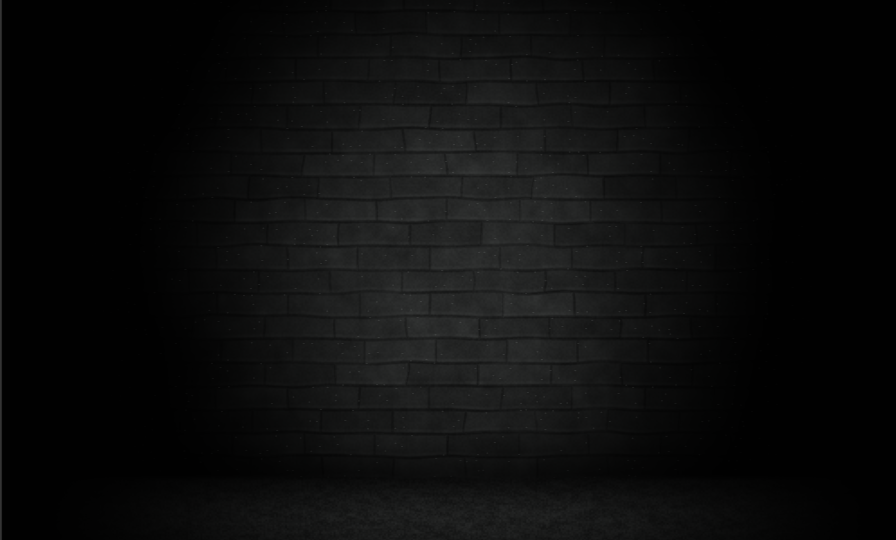
Write a WebGL 1 fragment shader that draws this background.

```glsl
precision highp float;
// A dark brick wall under a soft central glow, above a dim rough floor.
uniform vec2 u_resolution;

float hash(vec2 p) {
  return fract(sin(dot(p, vec2(127.1, 311.7))) * 43758.5453);
}

float noise(vec2 p) {
  vec2 i = floor(p), f = fract(p);
  f = f * f * (3.0 - 2.0 * f);
  return mix(mix(hash(i), hash(i + vec2(1.0, 0.0)), f.x),
             mix(hash(i + vec2(0.0, 1.0)), hash(i + vec2(1.0, 1.0)), f.x), f.y);
}

float fbm(vec2 p) {
  float sum = 0.0, amp = 0.5;
  for (int i = 0; i < 4; i++) {
    sum += amp * noise(p);
    p = p * 2.03 + 17.3;
    amp *= 0.5;
  }
  return sum;
}

// Relief of the wall: about 1 on a brick, lower in the joints.
float brickWall(vec2 p) {
  vec2 size = vec2(0.132, 0.0434);
  p += 0.007 * (vec2(noise(p * 25.0 + 9.0), noise(p * vec2(14.0, 24.0))) - 0.5);
  float y = (p.y - 0.154) / size.y;
  float row = floor(y);
  float x = p.x / size.x + 0.5 * mod(row, 2.0) + 0.35 * hash(vec2(row, 3.0));
  vec2 brick = vec2(floor(x), row);
  vec2 cell = vec2(fract(x), fract(y));
  vec2 edge = min(cell, 1.0 - cell) * size;

  float wear = 0.4 + 0.6 * noise(p * 18.0 + 40.0);
  float bed = 1.0 - smoothstep(0.0005, 0.0045, edge.y);
  float joint = 1.0 - smoothstep(0.0005, 0.004, edge.x);
  float ledge = smoothstep(0.05, 0.13, cell.y) * (1.0 - smoothstep(0.13, 0.26, cell.y));
  float tone = 0.88 + 0.24 * hash(brick);
  return tone * (1.0 - wear * max(0.42 * bed, 0.34 * joint)) + 0.2 * ledge * wear;
}

// Small pale flecks scattered one to a cell.
float flecks(vec2 p) {
  vec2 q = p * 65.0, id = floor(q);
  vec2 spot = 0.2 + 0.6 * vec2(hash(id), hash(id + 31.0));
  float d = length((fract(q) - spot) * vec2(0.7, 1.2));
  return step(0.8, hash(id + 57.0)) * (1.0 - smoothstep(0.03, 0.14, d));
}

void main() {
  vec2 p = gl_FragCoord.xy / u_resolution.y;
  p.x -= 0.5 * u_resolution.x / u_resolution.y;
  float grain = noise(p * 300.0) - 0.5;

  // Wall, lit by a broad oval glow
  float reach = length((p - vec2(0.02, 0.52)) * vec2(1.0, 0.86));
  reach += 0.06 * (fbm(p * 6.0) - 0.5);
  float glow = 1.0 - smoothstep(0.06, 0.61, reach);
  float surface = brickWall(p) * (0.8 + 0.4 * fbm(p * 38.0)) + 0.14 * grain;
  float wall = 0.158 * glow * surface;
  wall += 0.07 * flecks(p) * (1.0 - smoothstep(0.3, 0.72, reach));
  wall *= 0.55 + 0.45 * smoothstep(0.11, 0.2, p.y);

  // Floor, wide and brightest near its middle
  float spread = 1.0 - smoothstep(0.05, 0.8, abs(p.x - 0.02));
  float depth = smoothstep(0.125, 0.045, p.y) * (0.75 + 0.25 * smoothstep(-0.01, 0.03, p.y));
  float rough = 0.65 + 0.5 * fbm(p * vec2(50.0, 130.0)) + 0.35 * grain;
  float ground = 0.125 * spread * (0.35 + 0.65 * depth) * rough;

  float value = mix(ground, wall, smoothstep(0.108, 0.122, p.y));
  vec3 color = vec3(0.004) + value * vec3(0.98, 1.01, 1.0);

  // Thin pale line along the left border
  float border = 1.0 - smoothstep(0.001, 0.003, gl_FragCoord.x / u_resolution.x);
  color += 0.2 * border;

  gl_FragColor = vec4(color, 1.0);
}
```
